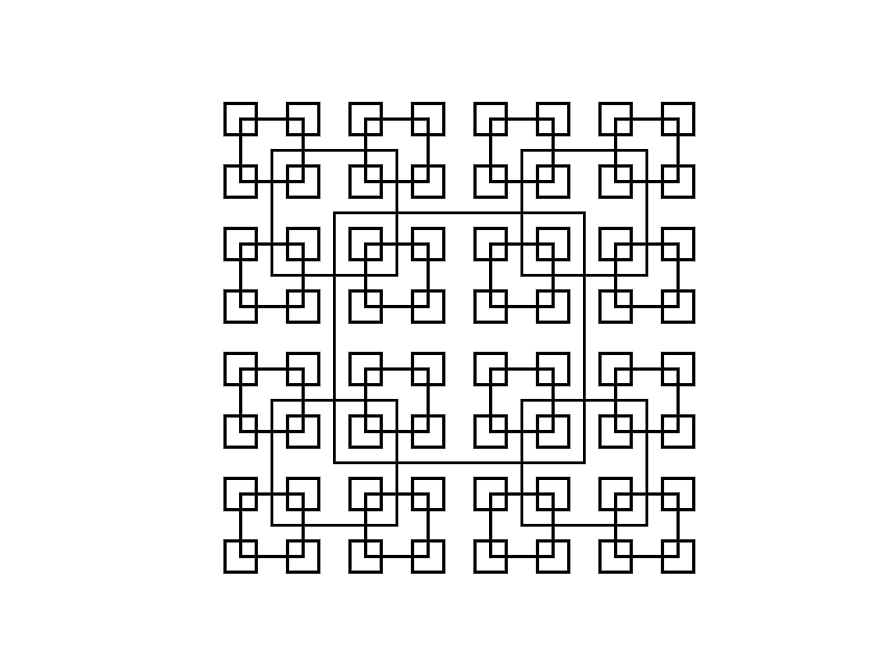
A WebGL 1 fragment shader for this pattern:

```glsl
precision highp float;
// Four generations of outlined squares, black on white: each square carries
// a half-size copy centred on every corner. Folding the plane about both axes
// lets one box distance per generation draw all of its copies.

uniform vec2 u_resolution;

// Distance to the outline of a sharp-cornered square.
float squareOutline(vec2 p, float halfSide) {
  vec2 a = abs(p);
  return abs(max(a.x, a.y) - halfSide);
}

void main() {
  // Canvas-height units, measured from the centre of the largest square.
  float pixel = 1.0 / u_resolution.y;
  vec2 p = (gl_FragCoord.xy - u_resolution * vec2(0.5127, 0.4943)) * pixel;

  float halfSide = 0.1871;
  float ink = 0.0;
  for (int generation = 0; generation < 4; generation++) {
    // The two finer generations have slightly heavier strokes.
    float stroke = generation < 2 ? 0.0041 : 0.0048;
    float d = squareOutline(p, halfSide);
    ink = max(ink, clamp(0.5 + (0.5 * stroke - d) / pixel, 0.0, 1.0));

    // Fold all four corners onto one, then shrink.
    p = abs(p) - halfSide;
    halfSide *= 0.5;
  }

  gl_FragColor = vec4(vec3(1.0 - ink), 1.0);
}
```
